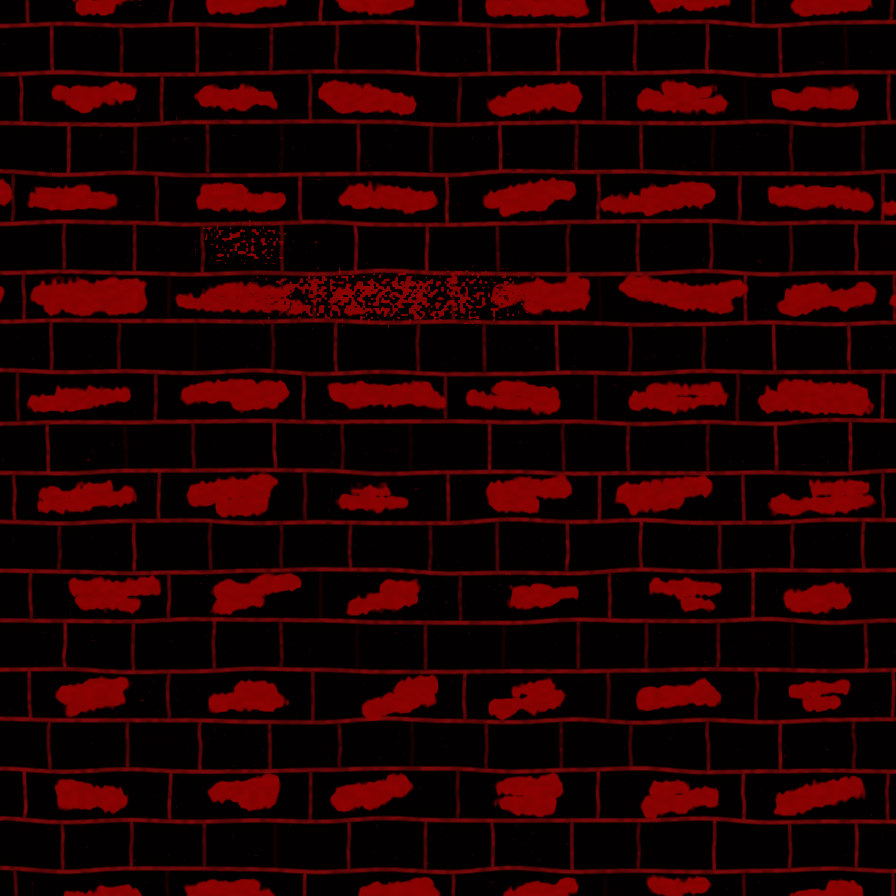
Write a WebGL 1 fragment shader that draws this texture.

```glsl
precision highp float;
// Black brick wall with thin red joints and rough red paint dabs on every long course.

uniform vec2 u_resolution;

const float COURSES = 18.0;
const float TOP_GAP = 0.0265;      // height of the cut course at the top
const float HEADER_PITCH = 0.081;  // width of a short brick
const vec3 WALL = vec3(0.008, 0.0, 0.0);
const vec3 JOINT = vec3(0.46, 0.03, 0.035);
const vec3 PAINT = vec3(0.56, 0.008, 0.01);

float hash(vec2 p) {
  vec3 q = fract(p.xyx * vec3(0.1031, 0.1030, 0.0973));
  q += dot(q, q.yzx + 33.33);
  return fract((q.x + q.y) * q.z);
}

float noise(vec2 p) {
  vec2 i = floor(p), f = fract(p);
  f = f * f * (3.0 - 2.0 * f);
  return mix(mix(hash(i), hash(i + vec2(1.0, 0.0)), f.x),
             mix(hash(i + vec2(0.0, 1.0)), hash(i + vec2(1.0, 1.0)), f.x), f.y);
}

// Soft line with a faint halo, from the distance to its axis
float jointLine(float d, float halfWidth) {
  d = abs(d);
  return smoothstep(halfWidth, halfWidth * 0.25, d) + 0.12 * exp(-d / 0.0022);
}

// Distance to a round-ended stroke along a tilted, bent spine
float stroke(vec2 q, float halfLength, float slope, float bend, float radius) {
  float along = clamp(q.x, -halfLength, halfLength);
  return length(q - vec2(along, along * (slope + bend * along))) - radius;
}

// Distance to a dab made of two overlapping strokes
float dab(vec2 q, vec2 id, float size) {
  float halfLength = size * mix(0.65, 1.2, hash(id + 3.1));
  float slope = mix(-0.06, 0.13, hash(id + 7.7)) * 0.05 / halfLength;
  float bend = mix(-1.0, 2.2, hash(id + 11.3));
  float radius = mix(0.0085, 0.0125, hash(id + 17.9));
  float lift = mix(0.002, 0.009, hash(id + 23.5));
  float side = hash(id + 29.1) < 0.5 ? -1.0 : 1.0;
  q.x -= (hash(id + 31.7) - 0.5) * 0.03;
  float first = stroke(q - vec2(0.0, lift * side), halfLength, slope, bend, radius);
  vec2 shift = vec2((hash(id + 37.3) - 0.5) * 0.045, -lift * side);
  float secondLength = halfLength * mix(0.3, 0.95, hash(id + 41.9));
  return min(first, stroke(q - shift, secondLength, slope, bend * 0.5, radius * 0.9));
}

// Density of a speckled patch
float spray(vec2 p, vec2 center, vec2 radii) {
  vec2 q = (p - center) / radii;
  return exp(-dot(q * q, q * q));
}

void main() {
  vec2 p = gl_FragCoord.xy / u_resolution;
  float pixel = 1.0 / min(u_resolution.x, u_resolution.y);

  // Courses alternate between short and long bricks
  float v = (1.0 - p.y - TOP_GAP) * COURSES;
  float course = floor(v);
  float isLong = mod(course, 2.0);
  float pitch = HEADER_PITCH * (1.0 + isLong);
  float start = 0.064 + 1.5 * HEADER_PITCH * isLong;
  start += (hash(vec2(course, 5.0)) - 0.5) * 0.018;
  float x = (p.x - start) / pitch;

  // Bed joints waver slightly
  float bed = floor(v + 0.5);
  float waver = (noise(vec2(p.x * 14.0, bed * 7.0)) - 0.5) * 0.005;
  float wear = mix(0.6, 1.05, noise(p * vec2(150.0, 190.0)));
  float horizontal = jointLine((v - bed) / COURSES + waver, 0.0034 + pixel * 0.3);

  // Upright joints are uneven, some almost worn away
  vec2 joint = vec2(floor(x + 0.5), course);
  float jitter = (hash(joint + 53.0) - 0.5) * 0.011;
  float lean = (noise(vec2(p.y * 60.0, joint.x * 9.0)) - 0.5) * 0.002;
  float strength = mix(0.5, 0.95, hash(joint + 61.0));
  strength *= hash(joint + 67.0) < 0.1 ? 0.2 : 1.0;
  float vertical = jointLine((x - joint.x) * pitch + jitter + lean, 0.0029 + pixel * 0.3);
  float lines = max(horizontal, vertical * strength) * wear;

  // Dabs are longest above the middle and shorter lower down
  float rowHeight = 1.0 - (course + 0.5) / COURSES - TOP_GAP;
  float size = 0.043 + 0.013 * cos((rowHeight - 0.69) * 6.2832);
  float d = 1.0;
  for (int i = -1; i <= 1; i++) {
    vec2 id = vec2(floor(x) + float(i), course);
    vec2 q = vec2((x - id.x - 0.5) * pitch, p.y - rowHeight);
    d = min(d, dab(q, id, size));
  }
  d += (noise(p * vec2(55.0, 75.0)) - 0.5) * 0.008;
  d += (noise(p * vec2(230.0, 130.0)) - 0.5) * 0.005;
  float edge = 0.0016 + pixel * 0.4;
  float paint = smoothstep(edge, -edge, d) * isLong;
  paint *= mix(0.9, 1.0, noise(p * vec2(120.0, 200.0)));

  // Dry, speckled paint on one long course and one short brick
  float grain = noise(p * 330.0);
  float dry = spray(p, vec2(0.44, 0.669), vec2(0.14, 0.027));
  float dusting = 0.7 * spray(p, vec2(0.272, 0.729), vec2(0.045, 0.023));
  float speckle = smoothstep(-0.06, 0.06, grain - 1.0 + 0.52 * max(dry, dusting));
  float holes = smoothstep(-0.06, 0.06, grain - 0.4 * dry);
  paint = max(paint * mix(1.0, holes, dry), speckle * 0.9);

  vec3 color = mix(WALL, JOINT, clamp(lines, 0.0, 1.0));
  color = mix(color, PAINT, paint);
  gl_FragColor = vec4(color, 1.0);
}
```
